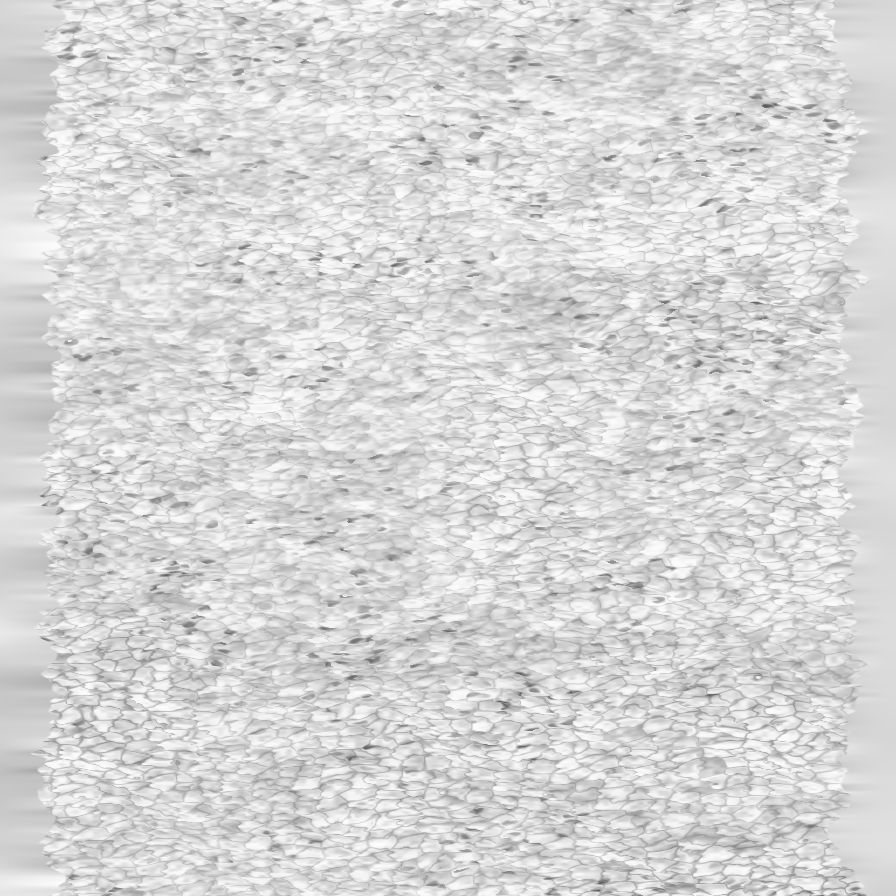
A WebGL 1 fragment shader for this texture:

```glsl
precision highp float;
// Pale grey stone with fine horizontal grain, thin cracks and dark flecks.
// Stretched cellular noise makes cracks and flecks, value noise the grain;
// ragged left and right borders run out into smooth horizontal streaks.
uniform vec2 u_resolution;

vec2 hash2(vec2 c) {
  vec3 q = fract(c.xyx * vec3(0.1031, 0.1030, 0.0973));
  q += dot(q, q.yzx + 33.33);
  return fract((q.xx + q.yz) * q.zy);
}

// Value noise centred on zero, from -0.5 to 0.5
float noise(vec2 q) {
  vec2 c = floor(q), f = fract(q);
  f = f * f * (3.0 - 2.0 * f);
  float low = mix(hash2(c).x, hash2(c + vec2(1.0, 0.0)).x, f.x);
  float high = mix(hash2(c + vec2(0.0, 1.0)).x, hash2(c + 1.0).x, f.x);
  return mix(low, high, f.y) - 0.5;
}

// Cellular noise: nearest distance, second distance, random id of the cell
vec3 cells(vec2 q) {
  vec2 base = floor(q);
  vec3 found = vec3(8.0, 8.0, 0.0);
  for (int j = -1; j <= 1; j++) {
    for (int i = -1; i <= 1; i++) {
      vec2 cell = base + vec2(float(i), float(j));
      float d = length(cell + hash2(cell) - q);
      if (d < found.x) found = vec3(d, found.x, hash2(cell + 71.0).y);
      else found.y = min(found.y, d);
    }
  }
  return found;
}

float stone(vec2 p) {
  // Gentle waves and a fine wobble keep the grain from running dead level
  p.y += 0.003 * sin(p.x * 17.0 + 4.0 * sin(p.y * 9.0)) + 0.002 * sin(p.x * 41.0 + p.y * 60.0);
  float mid = noise(p * vec2(45.0, 135.0) + 20.0);
  float fine = noise(p * vec2(130.0, 350.0) + 50.0);
  float patches = noise(p * vec2(7.0, 11.0) + 5.0);
  float bands = noise(p * vec2(2.5, 15.0) + 90.0);
  vec2 wobble = vec2(0.010 * fine, 0.005 * mid + 0.003 * fine);

  float tone = 0.893 + 0.17 * fine + 0.15 * mid + 0.06 * patches + 0.07 * bands;

  // Plates, each with its own shade, parted by dark cracks
  vec3 plate = cells((p + wobble) * vec2(36.0, 92.0) + 7.0);
  float crack = 1.0 - smoothstep(0.0, 0.24, plate.y - plate.x);
  float cracked = 0.6 + 0.5 * smoothstep(0.7, 0.1, p.y) + 0.9 * patches;
  tone += 0.09 * (plate.z - 0.5) - 0.15 * crack * max(cracked, 0.15);

  // Flat dark flecks, crowded where the cluster noise is high
  float cluster = noise(p * vec2(10.0, 17.0) + 130.0);
  vec3 fleck = cells((p + wobble) * vec2(50.0, 140.0) + 210.0);
  float chosen = smoothstep(0.0, 0.25, fleck.z - 0.76 + 0.35 * cluster);
  float body = 1.0 - smoothstep(0.12, 0.52, fleck.x);
  tone -= chosen * body * (0.25 + 0.3 * fine + 0.2 * cluster);

  // Bright ceiling is softened so pale areas do not burn out
  return tone - 0.6 * max(tone - 0.95, 0.0);
}

// Border tone: away is 0 at the stone and 1 at the canvas side
float streaks(float y, float away, float side) {
  float wide = noise(vec2(side + 0.3, y * 17.0));
  float thin = noise(vec2(side + 8.3, y * 58.0));
  float hair = noise(vec2(side + 16.3, y * 150.0));
  float near = 1.0 - away;
  float left = 0.835 + 0.20 * wide + 0.19 * thin * (0.4 + 0.6 * near) + 0.12 * hair * near;
  float right = 0.855 + 0.07 * wide + 0.12 * thin * near * near + 0.10 * hair * near * near;
  float spike = smoothstep(0.28, 0.46, thin) * near * near;
  return mix(left, right, step(50.0, side)) - 0.16 * spike;
}

void main() {
  vec2 p = gl_FragCoord.xy / u_resolution;
  bool onLeft = p.x < 0.5;
  float side = onLeft ? 10.0 : 60.0;
  float inset = onLeft ? p.x : 1.0 - p.x;

  // Ragged border: slow bays, small teeth and fine splinters
  float border = (onLeft ? 0.056 : 0.052)
    + (onLeft ? 0.014 : 0.036) * noise(vec2(side, p.y * 13.0))
    + 0.024 * noise(vec2(side + 30.0, p.y * 55.0))
    + 0.016 * noise(vec2(side + 40.0, p.y * 170.0));
  float inside = smoothstep(-0.002, 0.002, inset - border);
  float away = clamp(1.0 - inset / border, 0.0, 1.0);

  float tone = mix(streaks(p.y, away, side), stone(p), inside);
  gl_FragColor = vec4(vec3(clamp(tone, 0.0, 0.985)), 1.0);
}
```
